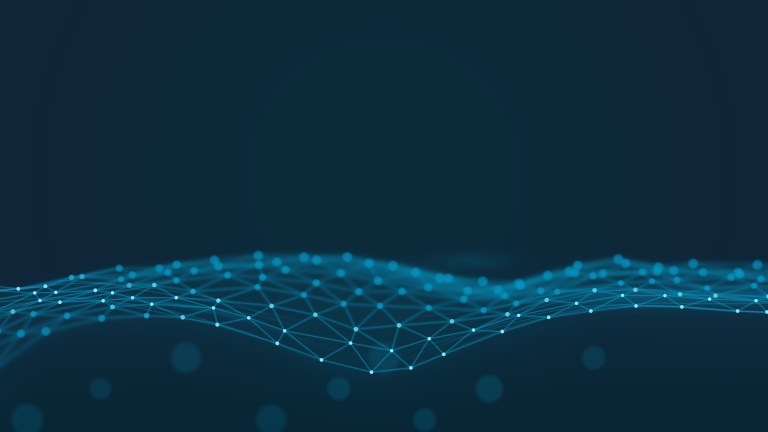
Give the GLSL for this background, as a WebGL 1 fragment shader.

```glsl
precision highp float;
uniform vec2 u_resolution;

const vec3 NAVY = vec3(0.058, 0.145, 0.218);
const vec3 TEAL = vec3(0.043, 0.165, 0.228);
const vec3 FLOOR = vec3(0.030, 0.145, 0.205);
const vec3 CYAN = vec3(0.015, 0.590, 0.765);
const vec3 PALE = vec3(0.620, 0.950, 1.000);
const int ROWS = 8;
const int STRANDS = 5;
const int DISCS = 9;
const float SPACING = 0.105;      // horizontal distance between nodes
const float JITTER = 0.55;        // node displacement within its cell
const float FOCUS_RANGE = 0.12;   // depth that stays sharp around the focus
const float LINE_WIDTH = 0.0016;
const float LINE_BLUR = 0.009;
const float NODE_RADIUS = 0.0038;
const float NODE_BLUR = 0.0095;
const float DISC_RADIUS = 0.033;

float hash(vec2 p) {
  return fract(sin(dot(p, vec2(127.1, 311.7))) * 4375.85);
}

float bump(float x, float center, float width) {
  float d = (x - center) / width;
  return exp(-d * d);
}

// Near and far outlines of the rolling sheet
float frontEdge(float x) {
  return 0.275 - 0.135 * bump(x, 0.86, 0.275) - 0.11 * exp(-x / 0.1)
       + 0.018 * bump(x, 1.48, 0.2);
}

float backEdge(float x) {
  return 0.38 - 0.05 * bump(x, 0.0, 0.2) + 0.032 * bump(x, 0.68, 0.22)
       - 0.040 * bump(x, 1.14, 0.14) + 0.012 * bump(x, 1.42, 0.12);
}

// Depth that is in focus at x, 0 near to 1 far
float focusDepth(float x) {
  return 0.15 + 0.7 * bump(x, 0.0, 0.3);
}

// Position in xy, depth in z
vec3 meshNode(float column, float row) {
  vec2 id = vec2(column, row);
  float depth = 1.0 - pow(max(1.0 - row / float(ROWS - 1), 0.0), 1.5);
  float x = (column + 0.5 * mod(row, 2.0) + JITTER * (hash(id) - 0.5)) * SPACING;
  float lift = 0.018 * (hash(id + 37.0) - 0.5);
  return vec3(x, mix(frontEdge(max(x, -0.02)), backEdge(x), depth) + lift, depth);
}

float defocus(vec3 n) {
  return max(abs(n.z - focusDepth(n.x)) - FOCUS_RANGE, 0.0);
}

float edgeGlow(vec2 p, vec3 a, vec3 b, float pixel) {
  vec2 ab = b.xy - a.xy;
  float h = clamp(dot(p - a.xy, ab) / dot(ab, ab), 0.0, 1.0);
  float d = length(p - a.xy - ab * h);
  float sharp = max(LINE_WIDTH, 0.5 * pixel);
  float width = sharp + LINE_BLUR * mix(defocus(a), defocus(b), h);
  return 0.75 * pow(sharp / width, 0.9) * exp(-d * d / (width * width));
}

// Line glow in x, node glow in y, bright core in z
vec3 mesh(vec2 p, float pixel) {
  vec3 glow = vec3(0.0);
  float base = floor(p.x / SPACING);
  for (int j = 0; j < ROWS; j++) {
    float row = float(j);
    float stagger = mod(row, 2.0);
    float hasNext = step(row, float(ROWS) - 1.5);
    for (int i = -2; i <= 1; i++) {
      float column = base + float(i);
      vec3 n = meshNode(column, row);
      glow.x += edgeGlow(p, n, meshNode(column + 1.0, row), pixel);
      glow.x += hasNext * edgeGlow(p, n, meshNode(column + stagger, row + 1.0), pixel);
      glow.x += hasNext * edgeGlow(p, n, meshNode(column + stagger - 1.0, row + 1.0), pixel);

      float blur = defocus(n);
      float radius = NODE_RADIUS + NODE_BLUR * blur;
      float soft = max(0.7 * pixel, 0.35 * radius);
      float disc = 1.0 - smoothstep(radius - soft, radius + soft, length(p - n.xy));
      glow.y += disc * mix(1.6, 0.8, smoothstep(0.0, 0.6, blur));
      glow.z += disc * (1.0 - smoothstep(0.0, 0.3, blur));
    }
  }
  return glow;
}

// Long thin lines that follow the sheet at both sides
float strands(vec2 p, float pixel) {
  float glow = 0.0;
  float width = max(LINE_WIDTH, 0.5 * pixel);
  for (int k = 0; k < STRANDS; k++) {
    float i = float(k);
    float depth = focusDepth(p.x) + 0.13 * (i - 2.0) + 0.12 * sin(5.0 * p.x + 2.1 * i);
    float y = mix(frontEdge(p.x), backEdge(p.x), clamp(depth, 0.0, 1.0));
    glow += 0.4 * bump(p.y, y, width);
  }
  return glow * (1.0 - bump(p.x, 0.82, 0.34));
}

// Soft light within, along and below the sheet
float haze(vec2 p) {
  float front = frontEdge(p.x);
  float back = backEdge(p.x);
  float below = 1.0 - smoothstep(front - 0.03, front + 0.03, p.y);
  float inside = (1.0 - below) * (1.0 - smoothstep(back - 0.04, back + 0.015, p.y));
  float crest = bump(p.y, back - 0.018, 0.019) * (0.08 + 0.6 * bump(p.x, 1.01, 0.23));
  float rightBand = bump(p.y, 0.315, 0.022) * smoothstep(1.05, 1.5, p.x) * 0.4;
  float ridge = bump(p.y, mix(front, back, focusDepth(p.x)), 0.007)
              * bump(p.x, 0.42, 0.22) * 0.25;
  float wisp = bump(p.x, 1.09, 0.09) * bump(p.y, 0.395, 0.02) * 0.16;
  float under = 0.09 * exp(-max(front - p.y, 0.0) / 0.07) * below;
  return 0.1 * inside + crest + rightBand + ridge + wisp + under;
}

// Large out-of-focus discs in the foreground
float foregroundDiscs(vec2 p) {
  float glow = 0.0;
  for (int k = 0; k < DISCS; k++) {
    float i = float(k);
    vec2 center = vec2(0.0625 + 0.17 * i + 0.0185 * i * sin(0.85 * i - 0.85),
                       0.1 - 0.083 * sin(2.094 * i + 1.05));
    float radius = DISC_RADIUS * (0.8 + 0.4 * hash(vec2(i, 5.0)));
    float d = length(p - center);
    glow += (0.13 + 0.1 * hash(vec2(i, 9.0))) * (1.0 - smoothstep(0.7 * radius, 1.15 * radius, d));
  }
  return glow;
}

void main() {
  float pixel = 1.0 / u_resolution.y;
  vec2 p = gl_FragCoord.xy * pixel;
  float vignette = smoothstep(0.15, 0.95, length(p - vec2(0.889, 0.6)));
  vec3 color = mix(TEAL, NAVY, vignette);
  color = mix(color, FLOOR, 1.0 - smoothstep(0.0, 0.3, p.y));

  if (p.y < 0.5) {
    vec3 net = mesh(p, pixel);
    float glow = net.x + net.y + strands(p, pixel) + haze(p) + foregroundDiscs(p);
    color = mix(color, CYAN, 1.0 - exp(-glow));
    color = mix(color, PALE, 0.9 * min(net.z, 1.0));
  }
  gl_FragColor = vec4(color, 1.0);
}
```
